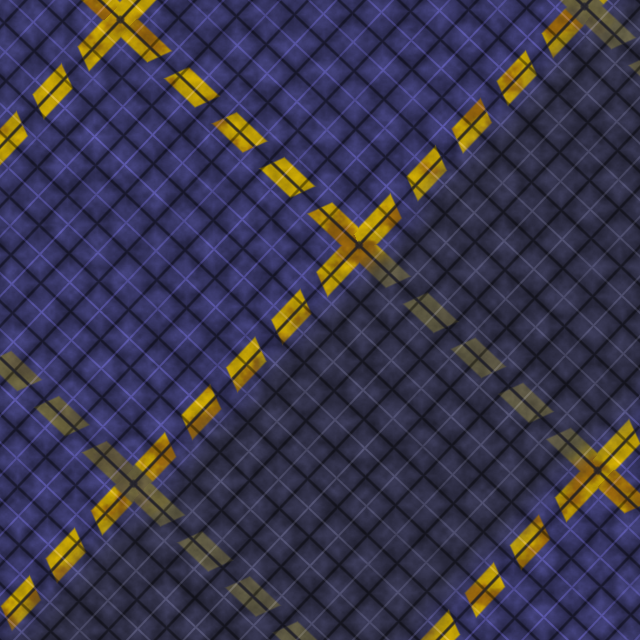
A three.js fragment shader for this pattern:

```glsl
varying vec2 vUv;

#define ANGLE 0.757
#define PITCH 0.513
#define CENTER vec2(0.561, 0.617)
#define DASHES 5.0
#define THREADS 8.0
#define HALF_LENGTH 0.064
#define HALF_WIDTH 0.038
#define SLANT 0.4
#define SOFT 0.004
#define BLUE vec3(0.225, 0.222, 0.415)
#define DULL vec3(0.197, 0.197, 0.295)
#define YELLOW vec3(0.76, 0.63, 0.01)

float hash(vec2 p) {
  return fract(sin(dot(p, vec2(127.1, 311.7))) * 43758.5453);
}

float noise(vec2 p) {
  vec2 i = floor(p);
  vec2 f = fract(p);
  f = f * f * (3.0 - 2.0 * f);
  return mix(mix(hash(i), hash(i + vec2(1.0, 0.0)), f.x),
             mix(hash(i + vec2(0.0, 1.0)), hash(i + vec2(1.0)), f.x), f.y);
}

float fbm(vec2 p) {
  float sum = 0.0;
  float weight = 0.5;
  for (int i = 0; i < 4; i++) {
    sum += weight * noise(p);
    p = p * 2.03 + 17.3;
    weight *= 0.5;
  }
  return sum / 0.9375;
}

// Signed offset from the nearest whole number
float fold(float x) {
  return x - floor(x + 0.5);
}

float inside(float d) {
  return 1.0 - smoothstep(-SOFT, SOFT, d);
}

// Slanted dashes along whole-number lines, joined where lines cross.
// Returns coverage and a random tone for each half of a dash.
vec2 dashLine(float along, float across, float slant) {
  float side = fold(across);
  float s = along - slant * side;
  float gap = abs(fold(s * DASHES - 0.5)) / DASHES - HALF_LENGTH;
  float ends = min(gap, abs(fold(s)) - 0.5 / DASHES);
  float shape = inside(max(ends, abs(side) - HALF_WIDTH));
  vec2 id = vec2(floor(s * DASHES), floor(across + 0.5) * 2.0 + step(0.0, side));
  return vec2(shape, hash(id + 40.0 * slant));
}

// Distance to threads, in cell units
vec2 threadDistance(vec2 p, float shift) {
  vec2 q = p * THREADS + shift;
  return abs(q - floor(q + 0.5)) / THREADS;
}

void main() {
  float c = cos(ANGLE);
  float s = sin(ANGLE);
  vec2 d = vUv - CENTER;
  vec2 p = vec2(c * d.x - s * d.y, s * d.x + c * d.y) / PITCH;

  float mottle = fbm(vUv * 65.0);
  float cloud = fbm(vUv * 14.0 + 5.0);

  // Faded bands of cloth
  float band = 0.5 - abs(mod(p.x + 1.0, 3.0) - 1.5);
  float faded = smoothstep(0.0, 0.12, band + 0.06 * (cloud - 0.5));

  // Padded cloth with fine grain
  vec2 seam = threadDistance(p, 0.0);
  vec2 light = threadDistance(p, 0.5);
  float pad = smoothstep(0.0, 0.035, min(seam.x, seam.y));
  vec3 col = mix(BLUE, DULL, faded);
  col *= (0.76 + 0.27 * pad) * (0.72 + 0.56 * mottle);

  // Painted dashes, tarnished in patches
  vec2 falling = dashLine(p.x, p.y, SLANT);
  vec2 rising = dashLine(p.y, p.x, -SLANT);
  float paint = max(falling.x, rising.x);
  float tone = falling.x > rising.x ? falling.y : rising.y;
  float rust = smoothstep(0.5, 0.85, fbm(vUv * 30.0 + 9.0) + 0.5 * tone - 0.1);
  vec3 paintCol = mix(YELLOW, vec3(0.57, 0.38, 0.04), rust);
  paintCol *= 0.84 + 0.32 * mottle;

  // Alternate falling lines are washed out along their whole length
  float oddLine = inside(abs(mod(p.y, 2.0) - 1.0) - HALF_WIDTH - 0.008);
  float wash = max(faded, oddLine * (0.8 + 0.2 * cloud));
  paintCol = mix(paintCol, vec3(0.34, 0.33, 0.27) * (0.8 + 0.4 * mottle), wash * 0.94);
  col = mix(col, paintCol, paint * (0.93 + 0.07 * mottle));

  // Dark seams, deepest along the dashed lines
  vec2 dark = 1.0 - smoothstep(vec2(0.001), vec2(0.007), seam);
  col *= 1.0 - 0.43 * max(dark.x, dark.y);
  vec2 axis = vec2(fold(p.x), fold(p.y));
  float groove = max(inside(abs(axis.x) - 0.004) * rising.x,
                     inside(abs(axis.y) - 0.004) * falling.x);
  groove = max(groove, inside(length(axis) - 0.012));
  col = mix(col, vec3(0.11, 0.11, 0.18), 0.75 * groove);

  // Bright raised threads
  vec2 bright = 1.0 - smoothstep(vec2(0.001), vec2(0.005), light);
  vec3 glow = mix(vec3(0.11, 0.10, 0.21), vec3(0.11, 0.11, 0.13), faded);
  col += glow * max(bright.x, bright.y) * (0.55 + 0.6 * cloud);

  gl_FragColor = vec4(col, 1.0);
}
```
